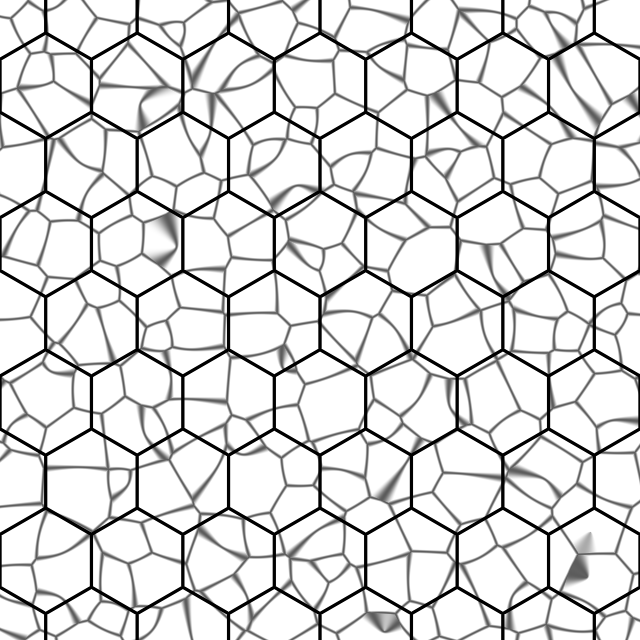
A WebGL 1 fragment shader for this pattern:

```glsl
precision highp float;
// Black hexagon grid over a grey network of curved, unevenly thick cracks.

uniform vec2 u_resolution;

float hash(vec2 p) {
  return fract(sin(dot(p, vec2(127.1, 311.7))) * 43758.5453);
}

// Distance to the nearest edge of a hexagon tiling with cells one unit wide.
float hexEdge(vec2 p) {
  vec2 period = vec2(1.0, sqrt(3.0));
  vec2 a = mod(p, period) - 0.5 * period;
  vec2 b = mod(p + 0.5 * period, period) - 0.5 * period;
  vec2 local = abs(dot(a, a) < dot(b, b) ? a : b);
  return 0.5 - max(local.x, dot(local, 0.5 * period));
}

// Gap between the two nearest weighted sites: the weights bend the borders
// into hyperbolas and widen them where two sites lie close together.
float crackGap(vec2 p) {
  vec2 cell = floor(p);
  float nearest = 9.0;
  float second = 9.0;
  for (int j = -2; j <= 2; j++) {
    for (int i = -2; i <= 2; i++) {
      vec2 id = cell + vec2(float(i), float(j));
      vec2 site = id + vec2(hash(id), hash(id + 37.3));
      float d = distance(p, site) + 0.5 * hash(id + 71.9);
      second = min(second, max(nearest, d));
      nearest = min(nearest, d);
    }
  }
  return second - nearest;
}

void main() {
  // Seven hexagons across the canvas, centred on the lower left corner.
  vec2 p = 7.0 * gl_FragCoord.xy / u_resolution.x;
  float pixel = 7.0 / u_resolution.x;

  // Soft grey cracks, two sites per hexagon width.
  float shade = mix(0.36, 1.0, smoothstep(0.0, 0.1, crackGap(2.0 * p)));

  // Crisp black outlines.
  float halfWidth = 0.018;
  shade *= smoothstep(halfWidth - 0.6 * pixel, halfWidth + 0.6 * pixel, hexEdge(p));

  gl_FragColor = vec4(vec3(shade), 1.0);
}
```
